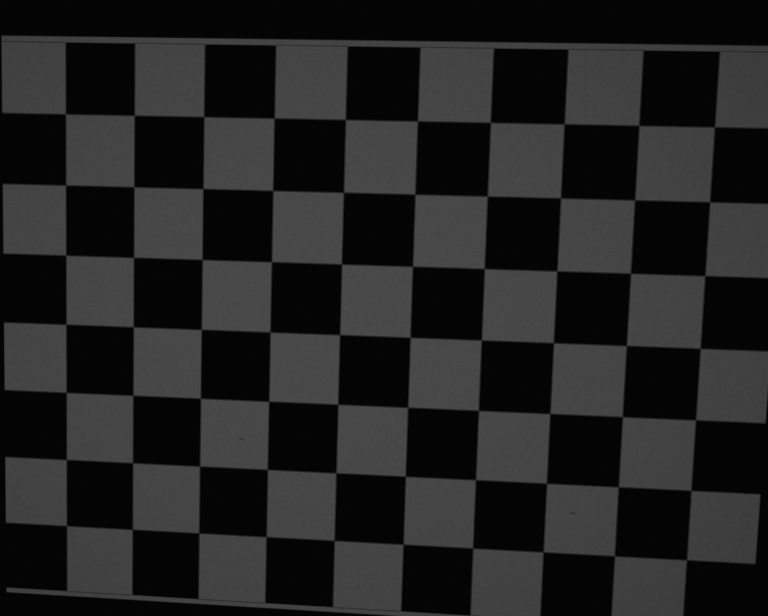
Reproduce this pattern procedurally as a Shadertoy shader.

```glsl
// A dim calibration checkerboard seen at a slight angle on a black ground.
// A projective map carries the canvas to board cells; smoothed square waves
// make the checks, with soft light falloff, fine grain and rare scuffs on top.

#define CELL_SPAN   vec2(9.0, 6.0)      // cells between the anchor corners
#define BOARD_MIN   vec2(0.06, -0.08)   // board outline, in cells
#define BOARD_MAX   vec2(10.94, 8.07)
#define ROWS        8.0
#define EDGE_BLUR   0.017               // half width of an edge, in cells
#define INK         0.017
#define PAPER       0.286
#define FALLOFF     0.11
#define LIGHT_POS   vec2(0.43, 0.5)
#define GRAIN       0.014
#define SCUFF_RATE  0.06

// Anchor corners of the inner grid, in canvas fractions
const vec2 TOP_LEFT  = vec2(0.0859, 0.8143);
const vec2 TOP_RIGHT = vec2(0.9310, 0.7932);
const vec2 LOW_RIGHT = vec2(0.8945, 0.0904);
const vec2 LOW_LEFT  = vec2(0.0872, 0.1458);

float hash(vec2 p) {
    vec3 q = fract(p.xyx * 0.1031);
    q += dot(q, q.yzx + 33.33);
    return fract((q.x + q.y) * q.z);
}

float valueNoise(vec2 p) {
    vec2 i = floor(p), f = fract(p);
    f = f * f * (3.0 - 2.0 * f);
    return mix(mix(hash(i), hash(i + vec2(1, 0)), f.x),
               mix(hash(i + vec2(0, 1)), hash(i + vec2(1, 1)), f.x), f.y);
}

float cross2(vec2 a, vec2 b) { return a.x * b.y - a.y * b.x; }

// Projective map from the unit square to the anchor quad
mat3 squareToQuad(vec2 p0, vec2 p1, vec2 p2, vec2 p3) {
    vec2 s = p0 - p1 + p2 - p3, d1 = p1 - p2, d2 = p3 - p2;
    float g = cross2(s, d2) / cross2(d1, d2);
    float h = cross2(d1, s) / cross2(d1, d2);
    return mat3(vec3(p1 - p0 + g * p1, g),
                vec3(p3 - p0 + h * p3, h),
                vec3(p0, 1.0));
}

// Soft coverage of an axis-aligned box
float boxMask(vec2 p, vec2 lo, vec2 hi, vec2 blur) {
    vec2 inside = smoothstep(-blur, blur, min(p - lo, hi - p));
    return inside.x * inside.y;
}

// Alternating cells: 1 on even cells, 0 on odd ones
float checker(vec2 p, vec2 blur) {
    vec2 wave = 0.5 - abs(mod(p + 0.5, 2.0) - 1.0);
    vec2 side = clamp(wave / blur, -1.0, 1.0);
    return 0.5 + 0.5 * side.x * side.y;
}

// Small curved scratch in a few randomly chosen cells
float scuff(vec2 p) {
    vec2 id = floor(p);
    vec2 center = 0.2 + 0.6 * vec2(hash(id + 17.0), hash(id + 41.0));
    vec2 d = fract(p) - center;
    d.y -= 8.0 * d.x * d.x;
    float stroke = smoothstep(0.025, 0.0, abs(d.y)) * smoothstep(0.06, 0.02, abs(d.x));
    return stroke * step(hash(id + 5.0), SCUFF_RATE);
}

void mainImage(out vec4 fragColor, in vec2 fragCoord) {
    vec2 uv = fragCoord / iResolution.xy;

    // Canvas to board cells, rows counted downward
    mat3 toQuad = squareToQuad(TOP_LEFT, TOP_RIGHT, LOW_RIGHT, LOW_LEFT);
    vec3 q = inverse(toQuad) * vec3(uv, 1.0);
    vec2 cell = 1.0 + q.xy / q.z * CELL_SPAN;
    vec2 blur = max(vec2(EDGE_BLUR), 0.7 * fwidth(cell));

    // Checks inside a thin pale border at top and bottom
    float checkedRows = boxMask(cell, vec2(-9.0, 0.0), vec2(99.0, ROWS), blur);
    float pale = mix(1.0, checker(cell, blur), checkedRows);
    pale *= boxMask(cell, BOARD_MIN, BOARD_MAX, blur);

    // Uneven light, grain and wear on the paper
    vec2 fromLight = uv - LIGHT_POS;
    float paper = PAPER - FALLOFF * dot(fromLight, fromLight);
    float grain = valueNoise(uv * vec2(400.0, 320.0)) - 0.5;
    paper += GRAIN * grain - 0.06 * scuff(cell);
    float ink = INK + 0.2 * GRAIN * grain;

    fragColor = vec4(vec3(mix(ink, paper, pale)), 1.0);
}
```
